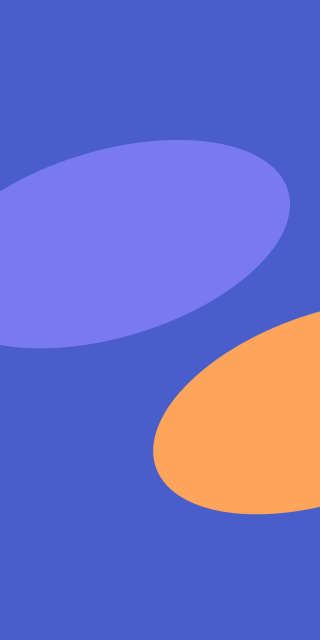
Give the GLSL for this background, as a WebGL 1 fragment shader.

```glsl
precision highp float;
// Flat backdrop: two large tilted ellipses, violet and orange, on a blue field.
// Each ellipse is an implicit function divided by its gradient, which gives a
// near-exact edge distance for smoothing over one pixel.

uniform vec2 u_resolution;

// Approximate signed distance to an ellipse turned counterclockwise by angle.
float ellipseDistance(vec2 p, vec2 center, vec2 radii, float angle) {
  float c = cos(angle);
  float s = sin(angle);
  vec2 d = p - center;
  vec2 local = vec2(c * d.x + s * d.y, c * d.y - s * d.x);
  vec2 scaled = local / radii;
  float slope = 2.0 * length(scaled / radii);
  return (dot(scaled, scaled) - 1.0) / max(slope, 0.001);
}

// Coverage of a shape, blended across one pixel at its edge.
float coverage(float dist) {
  return clamp(0.5 - dist * u_resolution.y, 0.0, 1.0);
}

void main() {
  // Canvas height is one unit; x is centered so the layout stays put.
  vec2 p = (gl_FragCoord.xy - vec2(0.5 * u_resolution.x, 0.0)) / u_resolution.y;

  // Blue field
  vec3 color = vec3(0.290, 0.370, 0.795);

  // Violet ellipse, running off the left side
  float violet = ellipseDistance(p, vec2(-0.0794, 0.6185), vec2(0.2917, 0.1457), 0.2915);
  color = mix(color, vec3(0.475, 0.475, 0.945), coverage(violet));

  // Orange ellipse, running off the right side
  float orange = ellipseDistance(p, vec2(0.2622, 0.3638), vec2(0.2846, 0.1465), 0.338);
  color = mix(color, vec3(1.0, 0.643, 0.357), coverage(orange));

  gl_FragColor = vec4(color, 1.0);
}
```
